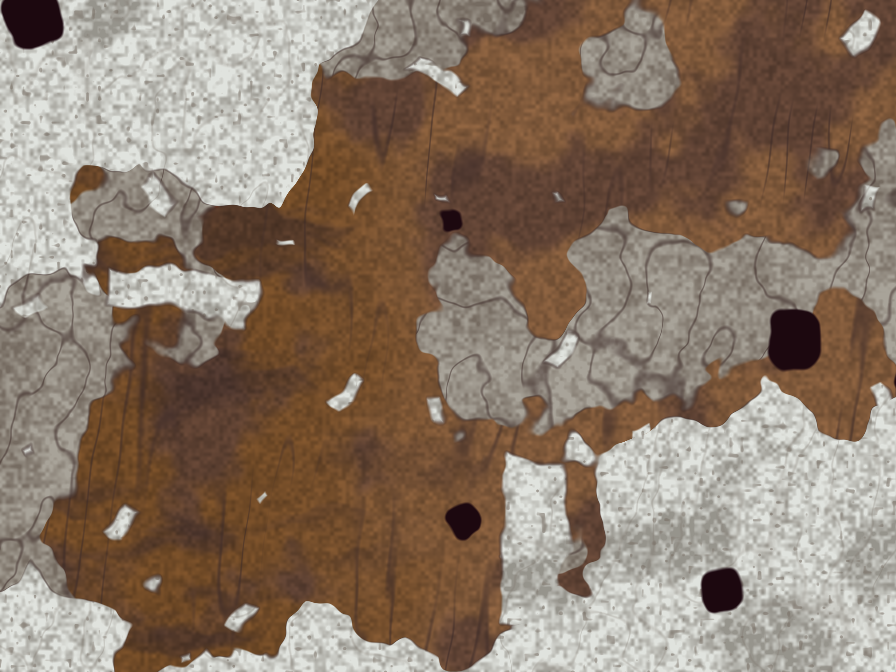
Give the GLSL for this texture, as a WebGL 1 fragment shader.

```glsl
precision highp float;
uniform vec2 u_resolution;

const vec3 BROWN = vec3(0.50, 0.35, 0.23);
const vec3 OCHRE_BROWN = vec3(0.44, 0.29, 0.15);
const vec3 DARK_BROWN = vec3(0.35, 0.245, 0.20);
const vec3 GREY = vec3(0.66, 0.64, 0.60);
const vec3 DARK_GREY = vec3(0.46, 0.42, 0.38);
const vec3 WHITE = vec3(0.88, 0.89, 0.87);
const vec3 DULL_WHITE = vec3(0.59, 0.58, 0.55);
const vec3 RUST = vec3(0.44, 0.18, 0.07);
const vec3 OPAQUE = vec3(0.11, 0.03, 0.06);
const vec3 CRACK = vec3(0.24, 0.17, 0.16);

const float EDGE = 0.0025;       // softness of grain borders
const float CRACK_WIDTH = 0.0024;
const vec2 BAND_CENTRE = vec2(0.60, 0.56);
const vec2 BAND_NORMAL = vec2(-0.25, 0.97);
const float BAND_TOP = 0.36;     // brown lies between these two offsets
const float BAND_BOTTOM = -0.28;
const float GREY_LEVEL = 0.58;

float hash(vec2 c) {
  vec3 q = fract(c.xyx * vec3(0.1031, 0.1030, 0.0973));
  q += dot(q, q.yzx + 33.33);
  return fract((q.x + q.y) * q.z);
}

vec2 hash2(vec2 c) { return vec2(hash(c), hash(c + 57.3)); }

mat2 rotate(float a) { return mat2(cos(a), sin(a), -sin(a), cos(a)); }

// Value noise; a steep fade gives blocky plateaus
float fadedNoise(vec2 p, float margin) {
  vec2 i = floor(p);
  vec2 f = smoothstep(margin, 1.0 - margin, fract(p));
  return mix(mix(hash(i), hash(i + vec2(1.0, 0.0)), f.x),
             mix(hash(i + vec2(0.0, 1.0)), hash(i + 1.0), f.x), f.y);
}

float noise(vec2 p) { return fadedNoise(p, 0.0); }

float fbm(vec2 p) {
  float sum = 0.0, weight = 0.533;
  for (int i = 0; i < 4; i++) {
    sum += weight * noise(p);
    p = rotate(0.7) * p * 2.03 + 11.7;
    weight *= 0.5;
  }
  return sum;
}

// Signed distance to randomly turned, rounded boxes, one per grid cell
float scatter(vec2 p, float cell, float chance, vec2 halfSize, float rounding, float seed) {
  float nearest = 1.0;
  vec2 home = floor(p / cell);
  for (int j = -1; j <= 1; j++) {
    for (int i = -1; i <= 1; i++) {
      vec2 id = home + vec2(float(i), float(j));
      vec2 key = id + seed;
      vec2 centre = (id + 0.15 + 0.7 * hash2(key)) * cell;
      float size = mix(0.2, 1.0, pow(hash(key + 3.7), 1.7));
      vec2 q = abs(rotate(3.14 * hash(key + 8.1)) * (p - centre)) - halfSize * size;
      float d = length(max(q, 0.0)) + min(max(q.x, q.y), 0.0) - rounding * size;
      nearest = min(nearest, d + step(chance, hash(key + 21.9)));
    }
  }
  return nearest;
}

float inside(float field) { return smoothstep(-EDGE, EDGE, field); }

// Thin line along the middle level of a noise of given frequency
float crackLine(float n, float frequency) {
  return 1.0 - smoothstep(0.0, CRACK_WIDTH, abs(n - 0.5) / frequency);
}

void main() {
  vec2 p = gl_FragCoord.xy / u_resolution.y;
  vec2 warp = vec2(noise(p * 16.0), noise(p * 16.0 + 40.0)) - 0.5;
  vec2 fray = vec2(noise(p * 55.0), noise(p * 55.0 + 70.0)) - 0.5;
  vec2 q = p + 0.030 * warp + 0.010 * fray;
  float block = fadedNoise(rotate(0.5) * q * 13.0, 0.36) - 0.5;
  float grain = 0.65 * noise(p * 170.0) + 0.35 * noise(p * 75.0) - 0.5;
  float cloud = fbm(p * 7.0 + 31.0);
  float band = dot(p - BAND_CENTRE, BAND_NORMAL);

  // Grain fields, positive inside
  float white = max(band - BAND_TOP, BAND_BOTTOM - band);
  white += 0.8 * (fbm(q * 3.0 + 5.0) - 0.5) + 0.06 * block;
  white = max(white, -scatter(q, 0.48, 0.45, vec2(0.16, 0.045), 0.004, 2.0));
  white = max(white, -scatter(q, 0.15, 0.42, vec2(0.034, 0.014), 0.003, 15.0));
  float rim = 0.09 * exp(-pow((band + 0.17) / 0.10, 2.0));
  float grey = 0.35 * (fbm(q * 4.0 + 17.0) + rim - GREY_LEVEL) + 0.025 * block;
  float rust = -scatter(q, 0.42, 0.35, vec2(0.035, 0.015), 0.008, 33.0);
  float opaque = -scatter(p + 0.012 * warp + 0.006 * fray, 0.31, 0.6,
                          vec2(0.02, 0.014), 0.027, 47.0);

  // Brown host with steep cleavage and level dark streaks
  float left = smoothstep(0.75, 0.35, p.x + 0.3 * (cloud - 0.5));
  vec3 color = mix(BROWN, OCHRE_BROWN, left);
  color = mix(color, DARK_BROWN, 0.85 * smoothstep(0.52, 0.68, cloud));
  float streak = smoothstep(0.56, 0.76, fbm(q * vec2(3.0, 15.0)));
  color = mix(color, CRACK, 0.6 * streak * left);
  color *= 1.0 + 0.38 * grain;
  vec2 slant = rotate(0.12) * (p + 0.008 * warp);
  float cleavage = crackLine(noise(slant * vec2(34.0, 4.0)), 34.0);
  color = mix(color, CRACK, 0.55 * cleavage * smoothstep(0.35, 0.7, noise(p * 9.0)));
  color = mix(color, RUST * (1.0 + 0.3 * grain), inside(rust));

  // Grey grains, mottled and cracked
  float mottle = clamp(0.58 + 1.3 * grain + 1.1 * (0.5 - cloud), 0.0, 1.0);
  vec3 greyColor = mix(DARK_GREY, GREY, mottle);
  float crack = crackLine(noise(rotate(0.3) * q * vec2(26.0, 13.0)), 24.0);
  greyColor = mix(greyColor, CRACK, 0.5 * crack);
  color = mix(color, greyColor, inside(grey));

  // White grains, finely speckled with dusty patches
  float dust = smoothstep(0.56, 0.74, fbm(p * 6.0 + 63.0));
  float sparkle = clamp(0.75 + 1.5 * grain - 0.55 * dust, 0.0, 1.0);
  vec3 whiteColor = mix(DULL_WHITE, WHITE, sparkle);
  float fleck = smoothstep(0.80, 0.96, noise(p * 115.0 + 9.0));
  whiteColor = mix(whiteColor, DARK_GREY, 0.55 * fleck);
  whiteColor = mix(whiteColor, DARK_GREY, 0.22 * crack);
  color = mix(color, whiteColor, inside(white));

  // Dark seams along grain borders, then opaque grains
  float border = min(abs(white), abs(grey) + 0.5 * inside(white));
  float seam = 1.0 - smoothstep(0.0, 0.005, border);
  color = mix(color, CRACK, 0.5 * seam * smoothstep(0.2, 0.7, noise(p * 30.0)));
  color = mix(color, OPAQUE, inside(opaque));
  gl_FragColor = vec4(color, 1.0);
}
```
